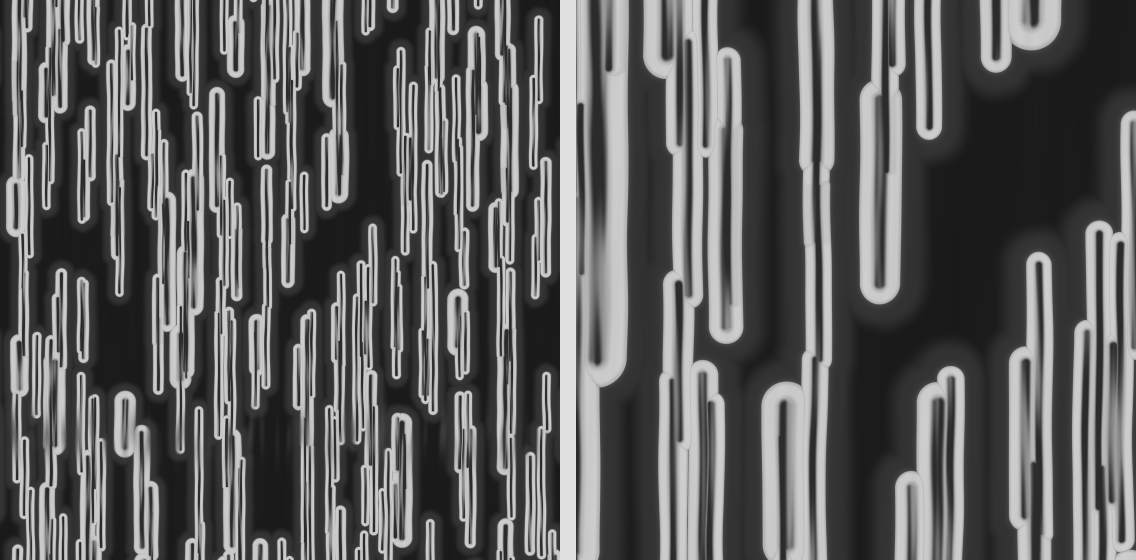
Left: the whole. Right: its middle third, enlarged.
Give the GLSL for this pattern, as a Shadertoy shader.

```glsl
// Pale upright capsules with dark slits, clustered over a charcoal ground with a smeared band.

const vec2  CELL        = vec2(0.0625, 0.2);     // scatter cell, in canvas heights
const int   PER_CELL    = 4;
const float PRESENCE    = 0.66;                  // mean chance that a capsule exists
const float CLUMPING    = 0.75;                  // how much that chance varies by place
const float CLUSTER     = 0.52;                  // spread of capsules within a cell
const vec2  RADIUS      = vec2(0.0078, 0.0205);  // thinnest, thickest
const vec2  HALF_LENGTH = vec2(0.055, 0.140);    // shortest, longest
const float WOBBLE      = 0.0020;                // sideways bend of the outlines
const vec2  SHADE_REACH = vec2(0.007, 0.020);    // where the ground turns darker
const float SMEAR_Y     = 0.215;                 // height of the smeared band
const float SMEAR_SIZE  = 0.038;

const float GROUND_NEAR = 0.198;
const float GROUND_FAR  = 0.104;
const float EDGE_GLOW   = 0.10;
const float RIM_LIGHT   = 0.795;
const float RIM_SHADE   = 0.685;
const float SLIT_DARK   = 0.17;
const float SLIT_LIGHT  = 0.56;

vec4 hash4(vec3 p) {
    vec4 q = fract(p.xyzx * vec4(0.1031, 0.1030, 0.0973, 0.1099));
    q += dot(q, q.wzxy + 33.33);
    return fract((q.xxyz + q.yzzw) * q.zywx);
}

vec2 gradientAt(vec2 cell) {
    float angle = 6.2832 * hash4(vec3(cell, 7.0)).x;
    return vec2(cos(angle), sin(angle));
}

// Gradient noise, about -0.7 to 0.7
float gradientNoise(vec2 p) {
    vec2 i = floor(p), f = fract(p);
    vec2 u = f * f * f * (f * (f * 6.0 - 15.0) + 10.0);
    vec2 e = vec2(0.0, 1.0);
    float low  = mix(dot(gradientAt(i), f),
                     dot(gradientAt(i + e.yx), f - e.yx), u.x);
    float high = mix(dot(gradientAt(i + e.xy), f - e.xy),
                     dot(gradientAt(i + e.yy), f - e.yy), u.x);
    return mix(low, high, u.y);
}

// x: signed distance to the union, y and z: nearest and second relative depth
// (0 on a capsule's axis, 1 on its outline)
vec3 capsuleField(vec2 p) {
    vec3 field = vec3(1.0, 9.0, 9.0);
    vec2 home = floor(p / CELL);
    for (int j = -1; j <= 1; j++)
    for (int i = -1; i <= 1; i++) {
        vec2 cell = home + vec2(i, j);
        vec4 place = hash4(vec3(cell + 60.0, 31.0));
        float presence = PRESENCE + CLUMPING * (place.y - 0.5);
        for (int k = 0; k < PER_CELL; k++) {
            vec4 h = hash4(vec3(cell + 60.0, float(k) + 1.0));
            vec4 g = hash4(vec3(cell + 90.0, float(k) + 11.0));
            if (g.x > presence) continue;
            vec2 center = (cell + vec2(mix(place.x, h.x, CLUSTER), h.y)) * CELL;
            float radius = mix(RADIUS.x, RADIUS.y, pow(h.z, 4.5));
            float halfLength = mix(HALF_LENGTH.x, HALF_LENGTH.y, h.w * h.w);
            vec2 q = p - center;
            q.y = max(abs(q.y) - halfLength + radius, 0.0);
            float axisDistance = length(q);
            float depth = axisDistance / radius;
            field.x = min(field.x, axisDistance - radius);
            field.z = min(field.z, max(field.y, depth));
            field.y = min(field.y, depth);
        }
    }
    return field;
}

// Charcoal, lighter beside the capsules
float groundTone(float d, vec2 p) {
    float grain = gradientNoise(p * vec2(70.0, 5.0));
    float tone = mix(GROUND_NEAR, GROUND_FAR,
                     smoothstep(SHADE_REACH.x, SHADE_REACH.y, d + 0.003 * grain));
    return tone + EDGE_GLOW * exp(-max(d, 0.0) / 0.0014) + 0.010 * grain;
}

// Rounded pale rim around a streaked slit
float capsuleTone(float depth, float second, vec2 p) {
    float streak = gradientNoise(p * vec2(190.0, 11.0));
    float rim = mix(RIM_SHADE, RIM_LIGHT, smoothstep(0.30, 0.52, depth));
    rim = mix(rim, RIM_SHADE, smoothstep(0.80, 1.0, depth));
    float crease = 1.0 - smoothstep(0.0, 0.14, second - depth);
    rim -= 0.05 * crease + 0.025 * streak;
    float slit = mix(SLIT_DARK, SLIT_LIGHT, smoothstep(-0.15, 0.50, streak));
    return mix(slit, rim, smoothstep(0.13, 0.36, depth + 0.08 * streak));
}

void mainImage(out vec4 fragColor, in vec2 fragCoord) {
    float pixel = 1.0 / iResolution.y;
    vec2 p = fragCoord * pixel;

    // Streaky mask around one height
    float streak = gradientNoise(p * vec2(55.0, 5.0));
    float offset = (p.y - SMEAR_Y - 0.03 * streak) / SMEAR_SIZE;
    float smear = exp(-offset * offset) * smoothstep(-0.10, 0.40, streak);

    vec2 bent = p;
    bent.x += WOBBLE * gradientNoise(p * vec2(24.0, 16.0));
    vec3 field = capsuleField(bent);

    // Outlines soften and rims fade inside the smeared band
    float softness = pixel * 0.7 + 0.004 * smear;
    float cover = 1.0 - smoothstep(-softness, softness, field.x);
    float tone = mix(groundTone(field.x, p), capsuleTone(field.y, field.z, p), cover);
    tone = mix(tone, 0.22 + 0.16 * streak, 0.70 * smear);

    fragColor = vec4(vec3(tone), 1.0);
}
```
